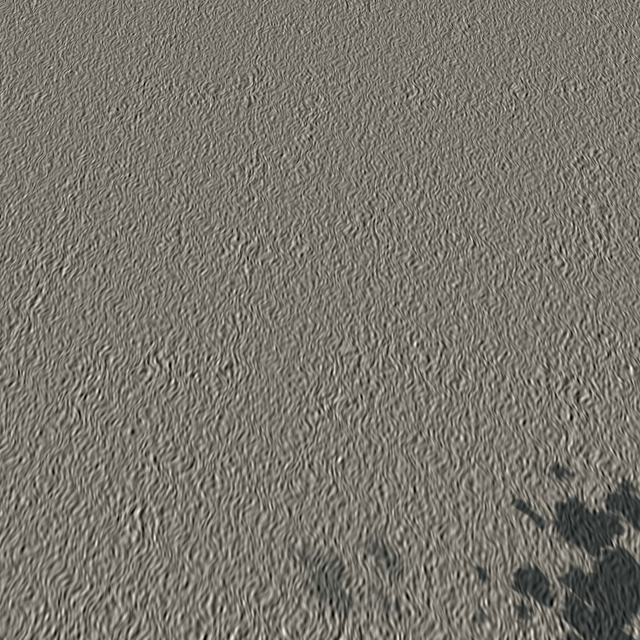
A Shadertoy shader for this texture:

```glsl
// Coarse sandy ground in raking light, receding upward, with leaf shadows at the lower right.
#define GRAIN_CELLS vec2(225.0, 138.0)
#define LUMP_SCALE 0.52
#define GRAIN_CONTRAST 0.66
#define LUMP_CONTRAST 0.32
#define LIGHT_DIR vec2(0.985, -0.17)
#define BASE_TONE 0.485
#define WARM_TINT vec3(0.0, 0.015, 0.051)
#define SHADE_COLOR vec3(0.215, 0.23, 0.225)
#define SHADE_CONTRAST 0.42
#define LEAF_CELLS 14.0
#define LEAF_SIZE 0.066

vec3 hash3(vec2 p) {
    vec3 h = fract(p.xyx * vec3(0.1031, 0.1030, 0.0973));
    h += dot(h, h.yxz + 33.33);
    return fract((h.xxy + h.yzz) * h.zyx);
}

// Perspective: grains shrink and flatten toward the top
vec2 groundPlane(vec2 uv) {
    float size = 1.25 - 0.55 * uv.y;
    return vec2((uv.x - 0.5) / size, 1.818 / size) + 3.0;
}

// Cellular relief: lit slope of jittered smooth bumps and pits
float litRelief(vec2 q) {
    vec2 cell = floor(q);
    float slope = 0.0;
    for (int j = -1; j <= 1; j++)
    for (int i = -1; i <= 1; i++) {
        vec2 id = cell + vec2(i, j);
        vec3 rnd = hash3(id);
        vec2 d = q - id - rnd.xy;
        float falloff = max(1.0 - dot(d, d), 0.0);
        float signedHeight = rnd.z * 2.0 - 1.0;
        signedHeight = sign(signedHeight) * (0.55 + 0.45 * abs(signedHeight));
        slope -= signedHeight * dot(d, LIGHT_DIR) * falloff * falloff;
    }
    return slope;
}

// Layered sines: diagonal patches where the ground is rougher, 0 to 1
float roughness(vec2 g) {
    vec2 r = vec2(g.x * 0.8 + g.y * 0.6, g.y * 0.8 - g.x * 0.6);
    float s = sin(r.x * 13.0 + 2.0 * sin(r.y * 17.0));
    s += sin(r.y * 29.0 + 1.7 * sin(r.x * 21.0) + 1.0);
    s += 0.7 * sin(r.x * 47.0 + 2.0 * sin(r.y * 38.0));
    return smoothstep(-1.4, 2.4, s);
}

// Ragged leaf shadows that thin out with distance from a centre
float leafShadow(vec2 uv, vec2 centre, float reach, float softness) {
    vec2 p = uv + 0.007 * sin(uv.yx * vec2(95.0, 83.0))
                + 0.004 * sin(uv.yx * vec2(231.0, 207.0) + uv * 120.0)
                + 0.002 * sin(uv.yx * vec2(530.0, 480.0) + uv * 310.0);
    vec2 cell = floor(p * LEAF_CELLS);
    float shade = 0.0;
    for (int j = -1; j <= 1; j++)
    for (int i = -1; i <= 1; i++) {
        vec2 id = cell + vec2(i, j);
        vec3 rnd = hash3(id + 71.0);
        vec2 leaf = (id + 0.15 + 0.7 * rnd.xy) / LEAF_CELLS;
        float closeness = 1.0 - smoothstep(0.0, reach, length((leaf - centre) * vec2(1.0, 1.25)));
        float radius = LEAF_SIZE * closeness * mix(0.4, 1.1, rnd.z);
        float angle = 2.3 + 1.2 * (rnd.x - 0.5);
        vec2 axis = vec2(cos(angle), sin(angle));
        vec2 d = p - leaf;
        d = vec2(dot(d, axis) * 0.8, dot(d, vec2(-axis.y, axis.x)) * 1.25);
        float edge = 1.0 - smoothstep(-softness, softness, length(d) - radius);
        shade = max(shade, edge * smoothstep(0.004, 0.014, radius));
    }
    return shade;
}

vec3 groundColor(vec2 uv) {
    vec2 g = groundPlane(uv);
    vec2 q = g * GRAIN_CELLS;
    // Slow bends let neighbouring grains lean either way
    q.x += 0.55 * sin(q.y * 0.61 + 2.0 * sin(q.x * 0.23)) + 0.3 * sin(q.y * 1.07 + q.x * 0.37);
    float rough = roughness(g);
    float grain = litRelief(q) * GRAIN_CONTRAST * mix(0.9, 1.1, rough);
    grain += litRelief(q * LUMP_SCALE + 57.0) * LUMP_CONTRAST * rough * rough;
    grain *= mix(1.07, 0.9, uv.y);

    vec3 sunlit = vec3(BASE_TONE + grain) - WARM_TINT;
    vec3 shaded = SHADE_COLOR + grain * SHADE_CONTRAST;
    float shade = leafShadow(uv, vec2(1.0, 0.08), 0.36, 0.006);
    shade = max(shade, 0.5 * leafShadow(uv, vec2(0.56, 0.1), 0.13, 0.016));
    return mix(sunlit, shaded, shade);
}

void mainImage(out vec4 fragColor, in vec2 fragCoord) {
    // Four samples per pixel smooth the finest grains
    vec3 color = vec3(0.0);
    for (int j = 0; j < 2; j++)
    for (int i = 0; i < 2; i++) {
        vec2 offset = vec2(i, j) * 0.5 - 0.25;
        color += groundColor((fragCoord + offset) / iResolution.xy);
    }
    fragColor = vec4(clamp(color * 0.25, 0.0, 1.0), 1.0);
}
```
